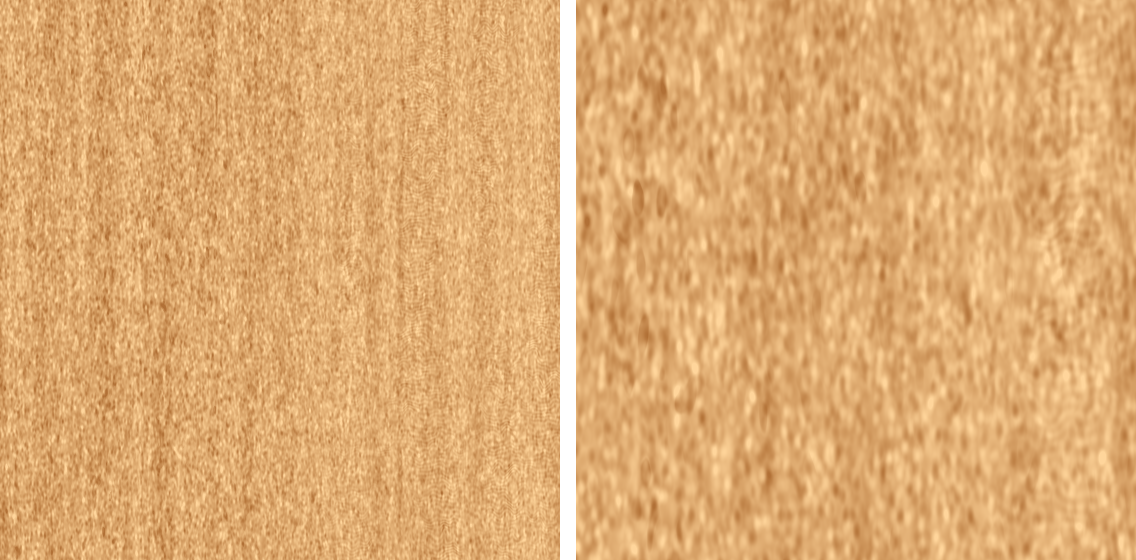
Left: the whole. Right: its middle third, enlarged.
Give the GLSL for this texture, as a WebGL 2 fragment shader.

```glsl
#version 300 es
precision highp float;

uniform vec2 u_resolution;
out vec4 fragColor;

const vec3 DARK_WOOD = vec3(0.78, 0.55, 0.32);
const vec3 LIGHT_WOOD = vec3(0.95, 0.77, 0.54);

// Cells per canvas, across and along the grain
const vec2 FIBRE_CELLS = vec2(310.0, 150.0);
const vec2 STREAK_CELLS = vec2(235.0, 50.0);
const vec2 PORE_CELLS = vec2(190.0, 62.0);
const vec2 THIN_BAND_CELLS = vec2(100.0, 2.2);
const vec2 WIDE_BAND_CELLS = vec2(32.0, 0.7);

const float FIBRE_STRENGTH = 0.50;
const float STREAK_STRENGTH = 0.25;
const float PORE_STRENGTH = 0.38;
const float THIN_BAND_STRENGTH = 0.17;
const float WIDE_BAND_STRENGTH = 0.14;
const float RIPPLE_STRENGTH = 0.13;
const float RIPPLE_COUNT = 125.0;
const float SEAM_X = 0.715;
const float SEAM_WIDTH = 0.005;
const float SEAM_STRENGTH = 0.32;
const float MEAN_TONE = 0.58;
const float TAU = 6.2831853;

vec3 hash3(vec2 cell, float seed) {
    vec3 p = fract(vec3(cell.xyx + seed * 17.3) * vec3(0.1031, 0.1030, 0.0973));
    p += dot(p, p.yxz + 33.33);
    return fract((p.xxy + p.yzz) * p.zyx);
}

// Cellular noise: soft flecks of random sign, one in each cell
float flecks(vec2 p, float seed) {
    vec2 cell = floor(p);
    float sum = 0.0;
    for (int j = -1; j <= 1; j++) {
        for (int i = -1; i <= 1; i++) {
            vec2 id = cell + vec2(i, j);
            vec3 h = hash3(id, seed);
            vec2 d = p - id - h.xy;
            float falloff = max(1.0 - dot(d, d), 0.0);
            sum += (2.0 * h.z - 1.0) * falloff * falloff;
        }
    }
    return sum;
}

// Gentle sideways drift of the fibres
vec2 bendGrain(vec2 uv) {
    float drift = 0.0015 * sin(uv.y * 5.0 + uv.x * 9.0)
                + 0.0006 * sin(uv.y * 19.0 - uv.x * 31.0)
                + 0.0004 * sin(uv.y * 61.0 + uv.x * 83.0);
    return vec2(uv.x + drift, uv.y);
}

// Short cross-grain waves, broken up from column to column
float ripples(vec2 p) {
    float phase = 6.0 * flecks(p * vec2(85.0, 38.0), 6.0)
                + 2.0 * sin(p.x * 90.0 + 3.0 * sin(p.y * 8.0));
    float patches = smoothstep(-0.5, 0.6, flecks(p * vec2(22.0, 2.5), 7.0));
    return sin(p.y * RIPPLE_COUNT * TAU + phase) * patches;
}

void main() {
    vec2 uv = gl_FragCoord.xy / u_resolution;
    vec2 p = bendGrain(uv);
    float smoothSide = smoothstep(0.40, 0.75, uv.x);

    // Broad growth bands and slow shading
    float tone = MEAN_TONE + 0.10 * (uv.x - 0.5);
    tone += WIDE_BAND_STRENGTH * flecks(p * WIDE_BAND_CELLS, 1.0);
    tone += THIN_BAND_STRENGTH * flecks(p * THIN_BAND_CELLS, 2.0);
    tone -= 0.16 * smoothstep(0.96, 0.985, uv.x);
    tone -= 0.20 * smoothstep(0.06, 0.0, uv.x) * smoothstep(0.7, 0.0, uv.y);

    // Fine fibres and longer streaks
    tone += FIBRE_STRENGTH * mix(1.05, 0.90, smoothSide) * flecks(p * FIBRE_CELLS, 3.0);
    tone += STREAK_STRENGTH * mix(1.15, 0.80, smoothSide) * flecks(p * STREAK_CELLS, 4.0);

    // Dark pores, gathered in columns on the coarse side
    float poreColumns = 0.6 + 0.6 * flecks(p * vec2(34.0, 1.2), 8.0);
    float pores = smoothstep(0.25, 0.75, flecks(p * PORE_CELLS, 5.0));
    tone -= PORE_STRENGTH * pores * max(poreColumns, 0.0) * mix(1.3, 0.5, smoothSide);

    // Ripple figure on the smooth side
    tone += RIPPLE_STRENGTH * smoothSide * ripples(p);

    // One darker seam along the grain
    float seamOffset = (p.x - SEAM_X) / SEAM_WIDTH;
    float seamFade = 0.65 + 0.35 * sin(uv.y * 11.0 + 2.0 * sin(uv.y * 5.0));
    tone -= SEAM_STRENGTH * exp(-seamOffset * seamOffset) * seamFade;

    tone = clamp(tone, -0.5, 1.3);
    fragColor = vec4(mix(DARK_WOOD, LIGHT_WOOD, tone), 1.0);
}
```
